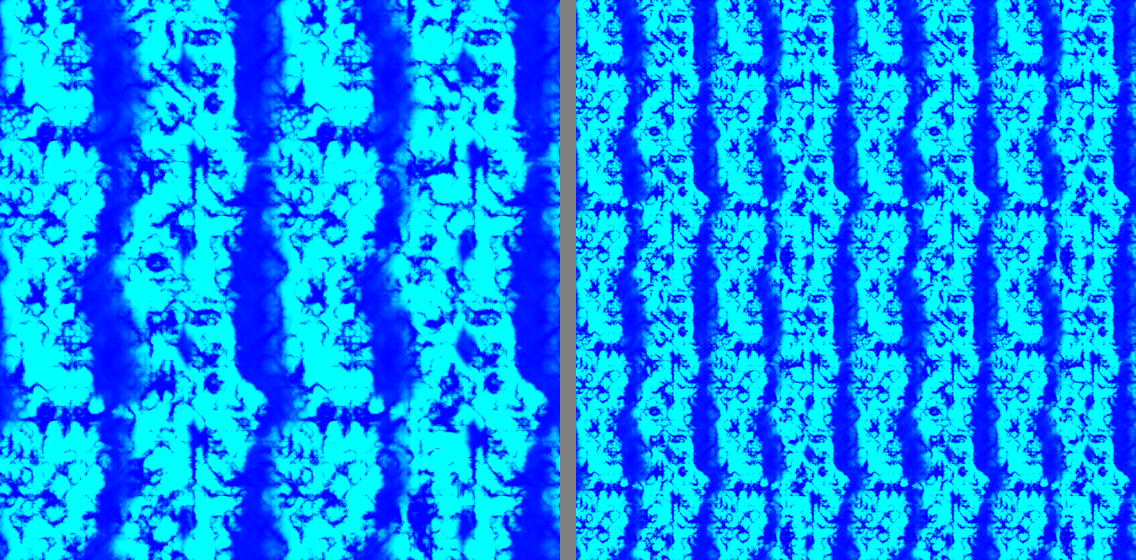
Left, the tile; right, the same tile 2 across and 2 down.
Reproduce this texture procedurally as a three.js fragment shader.

```glsl
// Cyan crust split by ragged vertical blue channels, on a 2 x 2 grid of tiles.
// Billowed wrapping noise carves the crust; harmonics bend the channels, and
// noise that wraps over the whole canvas varies one strip from tile to tile.

varying vec2 vUv;

const float TAU = 6.2831853;
const float TILES = 2.0;
const vec3 DEEP_BLUE = vec3(0.0, 0.02, 1.0);
const vec3 CYAN = vec3(0.0, 1.0, 1.0);
const float CRUST_FREQ = 13.0;     // lumps per tile
const float PATCH_FREQ = 9.0;      // pits per tile
const float FOAM_FREQ = 44.0;      // bubbles per tile
const float FOAM_RADIUS = 0.075;
const float CREVICE_LOW = 0.04;    // crust height drawn as deep blue
const float CREVICE_HIGH = 0.33;   // crust height drawn as full cyan
const float EDGE_ROUGHNESS = 0.07;
const float EDGE_SOFTNESS = 0.018;
const float HAZE_WIDTH = 0.045;    // extra softness right of a channel

vec2 hash22(vec2 p) {
  vec3 a = fract(p.xyx * vec3(0.1031, 0.1030, 0.0973));
  a += dot(a, a.yzx + 33.33);
  return fract((a.xx + a.yz) * a.zy);
}

float corner(vec2 cell, vec2 offset, vec2 f, float period) {
  vec2 gradient = hash22(mod(cell + offset, period) + 17.0) - 0.5;
  return dot(normalize(gradient + 0.0001), f - offset);
}

// Gradient noise that repeats after a whole number of lattice cells
float noise(vec2 p, float period) {
  vec2 i = floor(p);
  vec2 f = p - i;
  vec2 w = f * f * f * (f * (f * 6.0 - 15.0) + 10.0);
  float low = mix(corner(i, vec2(0.0), f, period),
                  corner(i, vec2(1.0, 0.0), f, period), w.x);
  float high = mix(corner(i, vec2(0.0, 1.0), f, period),
                   corner(i, vec2(1.0), f, period), w.x);
  return mix(low, high, w.y);
}

// Lumps with sharp crevices, repeating after the given number of tiles
float crustHeight(vec2 q, float span) {
  float height = 0.55 * noise(q * PATCH_FREQ, PATCH_FREQ * span);
  float freq = CRUST_FREQ;
  float amp = 1.0;
  for (int i = 0; i < 4; i++) {
    height += amp * abs(noise(q * freq, freq * span));
    freq *= 2.0;
    amp *= 0.5;
  }
  return height;
}

// Distance to the nearest bubble centre
float bubbles(vec2 p) {
  vec2 cell = floor(p);
  float nearest = 2.0;
  for (int y = -1; y <= 1; y++) {
    for (int x = -1; x <= 1; x++) {
      vec2 c = cell + vec2(float(x), float(y));
      vec2 centre = c + 0.15 + 0.7 * hash22(mod(c, FOAM_FREQ));
      nearest = min(nearest, length(p - centre));
    }
  }
  return nearest;
}

float wrapped(float x) {
  return fract(x + 0.5) - 0.5;
}

float bump(float x, float width) {
  return exp(-x * x / (width * width));
}

// Crust coverage beside one channel: x is the signed offset from its middle
float channelEdge(float x, float halfWidth, float rough, float haze) {
  float soft = EDGE_SOFTNESS + haze * smoothstep(0.0, 0.05, x);
  return smoothstep(-EDGE_SOFTNESS, soft, abs(x) - halfWidth + rough);
}

void main() {
  // Tile coordinates, counted downward from the top
  vec2 q = vec2(vUv.x, 1.0 - vUv.y) * TILES;
  vec2 u = fract(q);
  float column = floor(q.x);
  float down = q.y / TILES;
  float a = TAU * q.y;

  // Crust, with one strip that differs between tiles
  float strip = smoothstep(0.42, 0.48, u.x) * (1.0 - smoothstep(0.62, 0.68, u.x));
  float crust = mix(crustHeight(q, 1.0), crustHeight(q, TILES), strip);
  float tissue = smoothstep(CREVICE_LOW, CREVICE_HIGH, crust);

  // Bubble clusters
  float foam = 0.0;
  for (int i = 0; i < 2; i++) {
    vec2 d = u - vec2(0.25, 0.22) - float(i) * vec2(-0.2, 0.2);
    float reach = length(vec2(wrapped(d.x), wrapped(d.y))) + 0.1 * (crust - 0.34);
    foam = max(foam, 1.0 - smoothstep(0.5 * FOAM_RADIUS, FOAM_RADIUS, reach));
  }
  float rim = smoothstep(0.25, 0.7, bubbles(q * FOAM_FREQ));
  tissue *= 1.0 - 0.8 * foam * rim;

  // Channels: left, right and a thin broken one between them
  float leftX = wrapped(u.x - 0.39 + 0.026 * cos(a) + 0.021 * cos(2.0 * a) + 0.018 * column);
  float leftW = (0.064 + 0.031 * sin(a - 0.2)) * (1.0 - 0.22 * column);
  leftW -= 0.07 * bump(down - 0.735, 0.018);
  float rightX = wrapped(u.x - 0.912 - 0.085 * bump(down - 0.72, 0.05));
  float rightW = 0.067 + 0.03 * cos(a - 0.9);
  float thinX = wrapped(u.x - 0.67 + 0.021 * cos(a - 0.3));
  float thinW = (0.019 + 0.008 * column) * (1.5 * cos(3.0 * a + 0.3 * TAU) - 0.3);

  float rough = EDGE_ROUGHNESS * (crust - 0.34) + 0.05 * noise(q * 6.0, 6.0);
  float cover = channelEdge(leftX, leftW, rough, HAZE_WIDTH);
  cover = min(cover, channelEdge(rightX, rightW, rough, HAZE_WIDTH));
  cover = min(cover, channelEdge(thinX, thinW, 0.4 * rough, 0.0));

  // Dim wisps inside the channels, brighter toward their right side
  float side = max(smoothstep(0.0, 0.09, leftX) * step(leftX, 0.2),
                   smoothstep(0.0, 0.08, rightX) * step(rightX, 0.2));
  float mottle = max(0.0, noise(q * 5.0, 5.0));
  float wisps = 0.01 + (0.12 + 0.6 * side + 0.6 * mottle) * crust;

  float level = clamp(mix(wisps, tissue, cover), 0.0, 1.0);
  gl_FragColor = vec4(mix(DEEP_BLUE, CYAN, level), 1.0);
}
```
